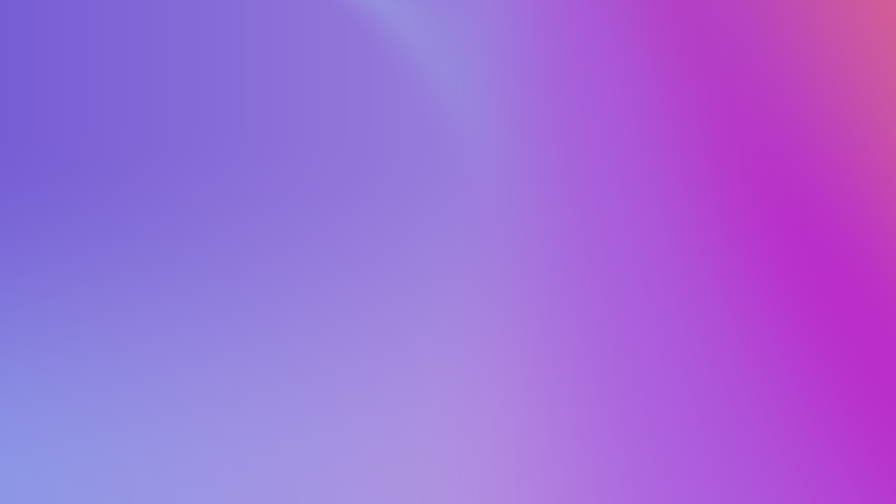
Reproduce this background procedurally as a Shadertoy shader.

```glsl
// Soft blue, lilac and magenta gradient with a pale curved fold and a pink corner.

// Bilinear wash of blues and lilacs over the left half
vec3 coolWash(vec2 uv) {
    float across = clamp(uv.x / 0.55, 0.0, 1.0);
    vec3 lower = mix(vec3(0.55, 0.59, 0.90), vec3(0.70, 0.575, 0.88), across);
    vec3 upper = mix(vec3(0.465, 0.365, 0.83), vec3(0.605, 0.495, 0.863), across);
    return mix(lower, upper, smoothstep(0.0, 0.75, uv.y));
}

// Pale light on the right side of the fold, fading downwards
float foldGlow(vec2 uv) {
    float depth = max(1.0 - uv.y, 0.0);
    float side = uv.x - (0.40 + 0.32 * pow(depth, 0.75));
    float falloff = exp(-pow(max(side, 0.0) / 0.07, 2.0) - depth * 4.0);
    return smoothstep(-0.045, 0.03, side) * falloff;
}

void mainImage(out vec4 fragColor, in vec2 fragCoord) {
    vec2 uv = fragCoord / iResolution.xy;

    vec3 color = coolWash(uv);
    color = mix(color, vec3(0.59, 0.59, 0.872), 0.85 * foldGlow(uv));

    // Violet ramp rising to a slanted magenta ridge
    float ridge = 1.09 - 0.42 * uv.y + 0.09 * uv.y * uv.y;
    float ramp = (uv.x - 0.55) / (ridge - 0.55);
    vec3 violet = mix(vec3(0.68, 0.355, 0.868), vec3(0.66, 0.355, 0.843), uv.y);
    vec3 magenta = mix(vec3(0.73, 0.175, 0.79), vec3(0.705, 0.25, 0.775),
                       smoothstep(0.4, 1.0, uv.y));
    color = mix(color, violet, smoothstep(-0.2, 0.55, ramp));
    color = mix(color, magenta, smoothstep(0.4, 1.05, ramp));

    // Warm pink beyond the ridge
    float warmth = smoothstep(0.0, 0.29, uv.x - ridge);
    color = mix(color, vec3(0.83, 0.375, 0.58), warmth);

    fragColor = vec4(color, 1.0);
}
```
